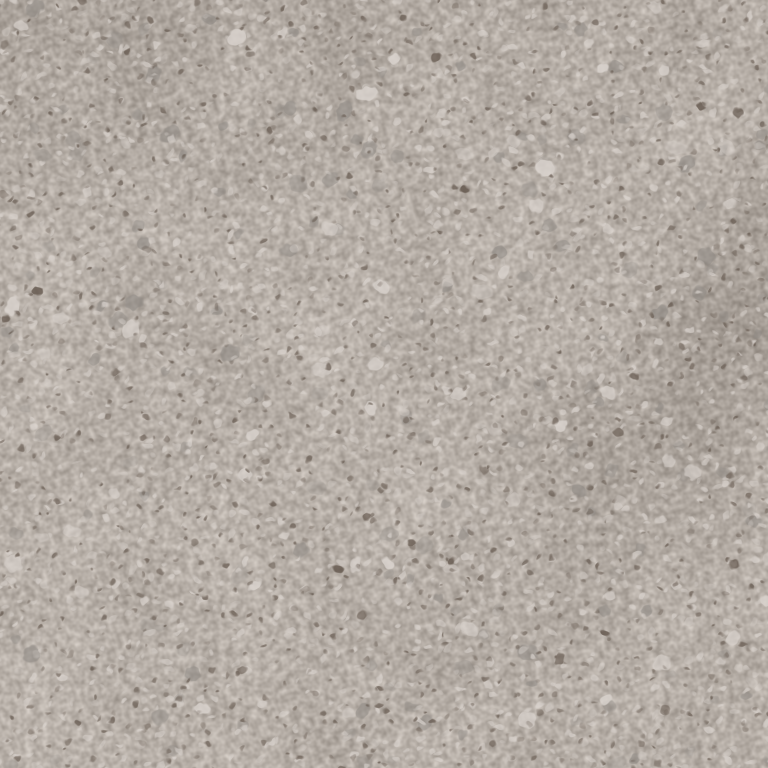
Write a Shadertoy shader that draws this texture.

```glsl
// Pale warm-grey stone with fine grain, light flecks, grey grains and dark pits.

const vec3 STONE_COLOR = vec3(0.717, 0.686, 0.656);
const vec3 PALE_COLOR  = vec3(0.860, 0.835, 0.815);
const vec3 GREY_COLOR  = vec3(0.555, 0.535, 0.515);
const vec3 PIT_COLOR   = vec3(0.370, 0.320, 0.280);

const float COARSE_GRAIN_SCALE = 95.0;
const float FINE_GRAIN_SCALE   = 175.0;
const float COARSE_GRAIN_DEPTH = 0.125;
const float FINE_GRAIN_DEPTH   = 0.085;
const float CLOUD_DEPTH        = 0.045;
const float SHADE_DEPTH        = 0.050;
const float EDGE_SOFTNESS      = 0.0016;
const float OUTLINE_WARP       = 0.0035;
const float FLECK_TILT         = 0.30;

vec3 hash3(vec2 p) {
    vec3 q = fract(p.xyx * vec3(0.1031, 0.1030, 0.0973));
    q += dot(q, q.yxz + 33.33);
    return fract((q.xxy + q.yzz) * q.zyx);
}

vec2 cellGradient(vec2 cell) {
    float angle = 6.2832 * hash3(cell + 17.0).x;
    return vec2(cos(angle), sin(angle));
}

float gradientNoise(vec2 p) {
    vec2 i = floor(p), f = fract(p);
    vec2 u = f * f * f * (f * (f * 6.0 - 15.0) + 10.0);
    vec2 e = vec2(1.0, 0.0);
    float low  = mix(dot(cellGradient(i), f),
                     dot(cellGradient(i + e), f - e), u.x);
    float high = mix(dot(cellGradient(i + e.yx), f - e.yx),
                     dot(cellGradient(i + 1.0), f - 1.0), u.x);
    return mix(low, high, u.y);
}

// Scattered soft ellipses, one at most per cell; radii are in cell units.
float flecks(vec2 p, float cells, float chance, vec2 radii, float stretch, float seed) {
    vec2 q = p * cells;
    vec2 home = floor(q);
    float softness = EDGE_SOFTNESS * cells;
    float cover = 0.0;
    for (int y = -1; y <= 1; y++) {
        for (int x = -1; x <= 1; x++) {
            vec2 cell = home + vec2(x, y);
            vec3 place = hash3(cell + seed);
            vec3 form = hash3(cell + seed + 71.0);
            if (place.z > chance) continue;
            float angle = FLECK_TILT + 2.0 * (form.x - 0.5);
            vec2 d = q - cell - place.xy;
            d = mat2(cos(angle), -sin(angle), sin(angle), cos(angle)) * d;
            float aspect = mix(1.0, stretch, form.y);
            float radius = mix(radii.x, radii.y, form.z * form.z);
            float dist = length(d * vec2(1.0 / aspect, aspect)) - radius;
            float strength = mix(0.35, 1.0, fract(form.x * 7.0 + form.y * 5.0));
            cover = max(cover, strength * (1.0 - smoothstep(-softness, softness, dist)));
        }
    }
    return cover;
}

// Broad uneven darkening: a slanting band at the right and a dim upper corner.
float broadShade(vec2 p) {
    float wander = 0.08 * gradientNoise(p * 5.0 + 3.0);
    float across = dot(p - vec2(0.88, 0.50), normalize(vec2(0.9, -0.75))) + wander;
    float band = exp(-across * across / 0.012) * smoothstep(0.45, 0.90, p.x);
    float corner = exp(-4.5 * length(p - vec2(0.0, 1.0)));
    return band + 0.7 * corner + 0.35 * smoothstep(0.75, 1.0, p.y);
}

void mainImage(out vec4 fragColor, in vec2 fragCoord) {
    vec2 p = fragCoord / iResolution.y;

    // Stone body: broad shade, soft clouds and two sizes of grain
    float tone = -SHADE_DEPTH * broadShade(p);
    tone += CLOUD_DEPTH * gradientNoise(p * 8.0 + 41.0);
    tone += 0.6 * CLOUD_DEPTH * gradientNoise(p * 24.0 + 9.0);
    tone += COARSE_GRAIN_DEPTH * gradientNoise(p * COARSE_GRAIN_SCALE);
    vec2 slanted = mat2(0.94, -0.34, 0.34, 0.94) * p;
    tone += FINE_GRAIN_DEPTH * gradientNoise(slanted * FINE_GRAIN_SCALE + 5.0);
    vec3 color = STONE_COLOR + tone * vec3(0.99, 1.0, 1.01);

    // Ragged outlines for everything scattered on top
    vec2 warped = p + OUTLINE_WARP * vec2(gradientNoise(p * 120.0 + 23.0),
                                          gradientNoise(p * 120.0 + 67.0));

    // Grey grains, then small and large pale flecks, then dark pits
    float grey = flecks(warped, 27.0, 0.22, vec2(0.16, 0.32), 1.25, 11.0);
    float smallPale = flecks(warped, 62.0, 0.50, vec2(0.16, 0.34), 1.50, 137.0);
    float largePale = flecks(warped, 24.0, 0.15, vec2(0.16, 0.29), 1.35, 251.0);
    float smallPits = flecks(warped, 58.0, 0.42, vec2(0.11, 0.23), 1.30, 373.0);
    float largePits = flecks(warped, 24.0, 0.07, vec2(0.11, 0.17), 1.30, 487.0);

    color = mix(color, GREY_COLOR, 0.60 * grey);
    color = mix(color, PALE_COLOR, max(0.70 * smallPale, 0.85 * largePale));
    color = mix(color, PIT_COLOR, max(0.68 * smallPits, 0.80 * largePits));

    fragColor = vec4(clamp(color, 0.0, 1.0), 1.0);
}
```
